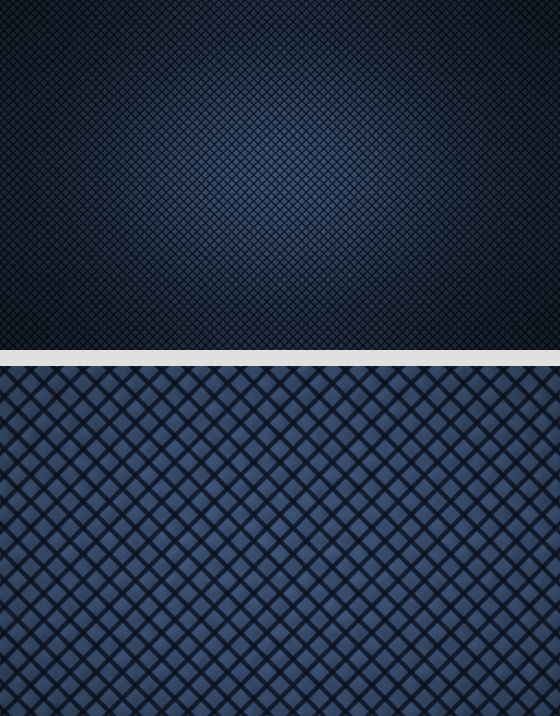
Top: the whole. Bottom: its middle third, enlarged.
A Shadertoy shader for this pattern:

```glsl
// Dark blue diamond mesh, 64 by 40 repeats, lit by a soft central glow.
// Two families of diagonal grooves cut the cells; wrapped gradient noise
// adds faint grain, and a cosine glow keeps all edges continuous.

vec2 gradientAt(vec2 corner, vec2 period) {
    corner = mod(corner, period);
    float h = fract(sin(dot(corner, vec2(127.1, 311.7))) * 43758.5);
    return vec2(cos(6.2832 * h), sin(6.2832 * h));
}

float gradientNoise(vec2 p, vec2 period) {
    vec2 i = floor(p), f = fract(p);
    vec2 s = f * f * f * (f * (f * 6.0 - 15.0) + 10.0);
    vec2 e = vec2(1.0, 0.0);
    float low = mix(dot(gradientAt(i, period), f),
                    dot(gradientAt(i + e.xy, period), f - e.xy), s.x);
    float high = mix(dot(gradientAt(i + e.yx, period), f - e.yx),
                     dot(gradientAt(i + e.xx, period), f - e.xx), s.x);
    return mix(low, high, s.y);
}

// Coverage of a line centred on each whole number
float groove(float t, float halfWidth, float soft) {
    float d = abs(fract(t + 0.5) - 0.5);
    return 1.0 - smoothstep(halfWidth - soft, halfWidth + soft, d);
}

void mainImage(out vec4 fragColor, in vec2 fragCoord) {
    vec2 uv = fragCoord / iResolution.xy;
    vec2 repeats = vec2(64.0, 40.0);
    vec2 cell = uv * repeats;
    vec2 diagonal = vec2(cell.x + cell.y, cell.x - cell.y);
    float soft = max(0.05, 0.65 * length(repeats / iResolution.xy));

    // Central glow, narrower across than down
    vec2 wave = 0.5 - 0.5 * cos(6.2832 * uv);
    float glow = (0.22 + 0.78 * wave.x) * (0.4 + 0.6 * wave.y);
    vec3 color = mix(vec3(0.07, 0.10, 0.14), vec3(0.225, 0.305, 0.43), glow);

    // Fine grain and a faint sheen across each cell
    color *= 1.0 + 0.14 * gradientNoise(cell * 2.0 + 0.37, repeats * 2.0);
    color *= 1.0 + 0.05 * sin(6.2832 * diagonal.y);

    // Grooves, deeper where they cross
    float rising = groove(diagonal.y, 0.12, soft);
    float falling = groove(diagonal.x, 0.12, soft);
    color *= mix(vec3(1.0), vec3(0.32, 0.37, 0.44), max(rising, falling));
    color *= 1.0 - 0.3 * rising * falling;

    fragColor = vec4(color, 1.0);
}
```
